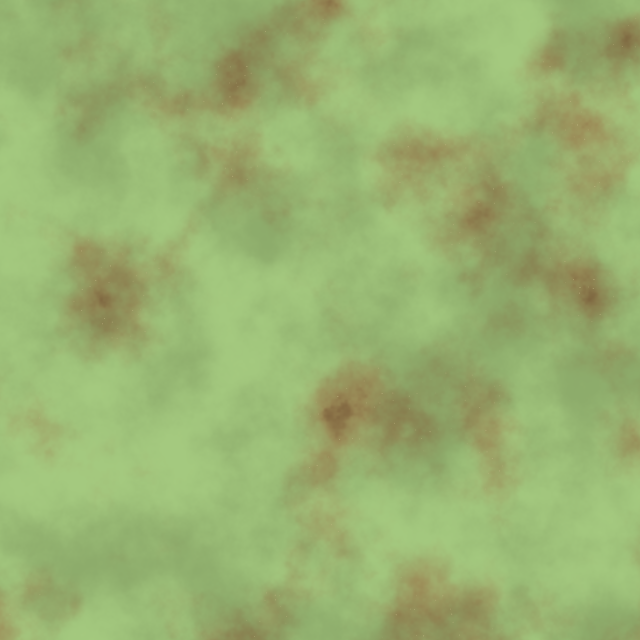
A Shadertoy shader for this texture:

```glsl
#define PATCH_SCALE 5.6
#define SHADE_SCALE 7.5
#define OCTAVE_GAIN 0.56
#define SPECK_CELLS 90.0
#define SPECK_RADIUS 0.0015
#define SPECK_SHARE 0.16
#define LIGHT_GREEN vec3(0.643, 0.788, 0.497)
#define DARK_GREEN vec3(0.552, 0.672, 0.418)
#define RUST_BROWN vec3(0.570, 0.450, 0.280)
#define DARK_CORE vec3(0.360, 0.270, 0.170)
#define SPECK_COLOR vec3(0.760, 0.720, 0.520)

float hash(vec2 p) {
    vec3 q = fract(p.xyx * 0.1031);
    q += dot(q, q.yzx + 33.33);
    return fract((q.x + q.y) * q.z);
}

float valueNoise(vec2 p) {
    vec2 cell = floor(p);
    vec2 f = fract(p);
    vec2 u = f * f * f * (f * (f * 6.0 - 15.0) + 10.0);
    float bottom = mix(hash(cell), hash(cell + vec2(1.0, 0.0)), u.x);
    float top = mix(hash(cell + vec2(0.0, 1.0)), hash(cell + vec2(1.0)), u.x);
    return mix(bottom, top, u.y);
}

// Octaves are rotated so the lattice does not show
float fbm(vec2 p) {
    mat2 turn = mat2(0.8, 0.6, -0.6, 0.8);
    float sum = 0.0;
    float total = 0.0;
    float amplitude = 0.5;
    for (int octave = 0; octave < 6; octave++) {
        sum += amplitude * valueNoise(p);
        total += amplitude;
        p = turn * p * 2.03 + vec2(17.3, 9.1);
        amplitude *= OCTAVE_GAIN;
    }
    return sum / total;
}

// Sparse tiny dots, one candidate per grid cell
float specks(vec2 p) {
    vec2 g = p * SPECK_CELLS;
    vec2 cell = floor(g);
    vec2 center = 0.2 + 0.6 * vec2(hash(cell + 31.0), hash(cell + 67.0));
    float dist = length(fract(g) - center) / SPECK_CELLS;
    float present = step(hash(cell + 113.0), SPECK_SHARE);
    float strength = mix(0.3, 1.0, hash(cell + 171.0));
    return present * strength * (1.0 - smoothstep(0.3, 1.0, dist / SPECK_RADIUS));
}

void mainImage(out vec4 fragColor, in vec2 fragCoord) {
    vec2 p = fragCoord / iResolution.y;

    // Soft light and dark clouds of green
    float shade = smoothstep(0.19, 0.79, fbm(p * SHADE_SCALE + 40.0));
    vec3 color = mix(DARK_GREEN, LIGHT_GREEN, shade);

    // Blurred rusty patches with a few dark cores
    float patchField = fbm(p * PATCH_SCALE + vec2(83.0, 12.0));
    float rust = smoothstep(0.46, 0.93, patchField);
    vec3 brown = RUST_BROWN * mix(0.92, 1.06, shade);
    color = mix(color, brown, rust);
    color = mix(color, DARK_CORE, 0.6 * smoothstep(0.75, 0.93, patchField));

    // Pale specks gathered in the patches
    float speckMask = smoothstep(0.08, 0.5, rust);
    color = mix(color, SPECK_COLOR, 0.5 * speckMask * specks(p));

    fragColor = vec4(color, 1.0);
}
```
